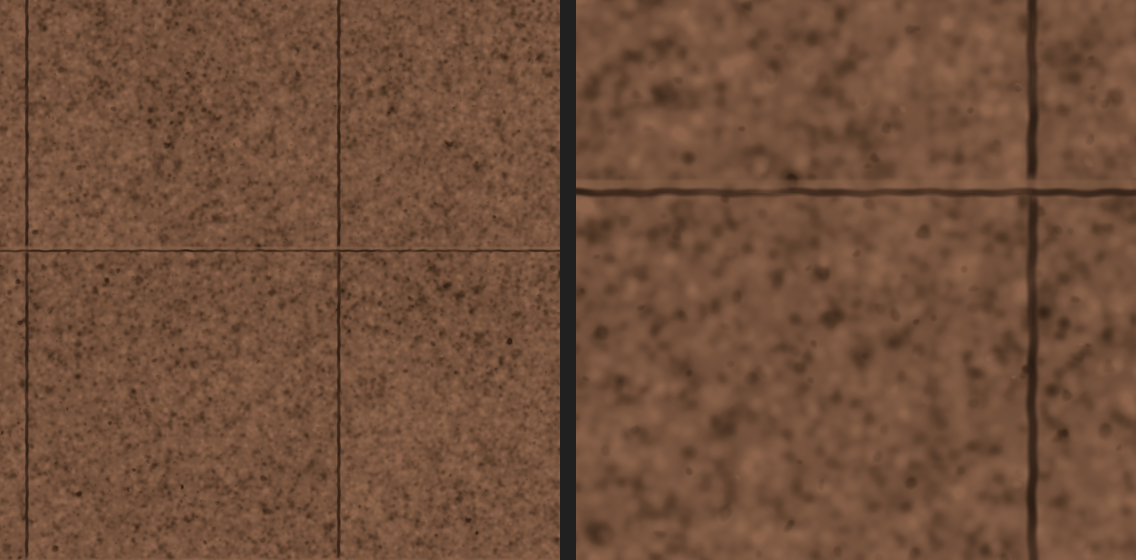
Left, the full canvas; right, a detail of the centre.
A three.js fragment shader for this texture:

```glsl
// Square brown clay tiles with dark pits, mottled grain and thin joints.
// Cellular splats at several scales give grain and pits; signed distances
// to a repeated grid give the dark upright joints and the lipped level ones.

varying vec2 vUv;

const float TILE_SIZE = 0.557;
const vec2 GRID_ORIGIN = vec2(0.048, 0.552);
const vec3 PIT_BROWN = vec3(0.27, 0.18, 0.12);
const vec3 CLAY_LIGHT = vec3(0.51, 0.36, 0.27);
const vec3 JOINT_DARK = vec3(0.19, 0.125, 0.085);
const vec3 LIP_LIGHT = vec3(0.54, 0.39, 0.29);

float hash(vec2 p) {
  vec3 q = fract(vec3(p.xyx) * 0.1031);
  q += dot(q, q.yzx + 33.33);
  return fract((q.x + q.y) * q.z);
}

vec2 cellPoint(vec2 cell) {
  return vec2(hash(cell + 17.3), hash(cell + 71.9));
}

// Signed cellular noise: one soft light or dark splat per cell
float grain(vec2 p) {
  vec2 base = floor(p);
  float sum = 0.0;
  for (int j = -1; j <= 1; j++) {
    for (int i = -1; i <= 1; i++) {
      vec2 cell = base + vec2(float(i), float(j));
      vec2 d = p - cell - cellPoint(cell);
      float falloff = max(1.0 - dot(d, d), 0.0);
      sum += (hash(cell + 5.7) * 2.0 - 1.0) * falloff * falloff;
    }
  }
  return sum;
}

// Scattered spots: a share of the cells holds one of varied size and depth
float spots(vec2 p, float share, float radius) {
  vec2 base = floor(p);
  float depth = 0.0;
  for (int j = -1; j <= 1; j++) {
    for (int i = -1; i <= 1; i++) {
      vec2 cell = base + vec2(float(i), float(j));
      float size = radius * mix(0.6, 1.3, hash(cell + 41.1));
      float d = length(p - cell - cellPoint(cell));
      float present = step(hash(cell + 9.2), share);
      float strength = mix(0.4, 1.0, hash(cell + 63.4));
      depth = max(depth, present * strength * (1.0 - smoothstep(size * 0.3, size, d)));
    }
  }
  return depth;
}

// Soft line mask around a signed distance
float line(float d, float inner, float outer) {
  return 1.0 - smoothstep(inner, outer, abs(d));
}

// Surface tone: 0 is pit brown, 1 is light clay
float claySurface(vec2 uv, vec2 local, vec2 tile) {
  vec2 p = uv + tile * 3.7 + 20.0;
  float patches = 0.6 * grain(p * 5.0) + 0.4 * grain(p * 13.0);
  float upperWear = smoothstep(0.35, 0.9, local.y) * (1.0 - 0.6 * local.x);
  float worn = clamp(0.4 + 0.5 * upperWear - 0.6 * patches, 0.0, 1.0);

  float coarse = grain(p * 78.0);
  float fine = grain(p * 155.0);
  float mottle = 0.22 * coarse + 0.22 * fine;
  mottle -= 0.5 * max(-mottle - 0.06, 0.0) * (0.5 + worn);

  // Slanted relief, strongest on the rougher right-hand tiles
  float relief = grain(p * 110.0) - grain((p + vec2(0.003, -0.003)) * 110.0);
  float rough = smoothstep(0.45, 1.0, uv.x) * (0.6 + 0.4 * patches);

  vec2 bent = p + 0.002 * vec2(coarse, fine);
  float pits = spots(bent * 24.0, 0.16, 0.17);
  float specks = spots(bent * 58.0, 0.12 + 0.2 * worn, 0.25);
  float glints = spots(bent * 70.0 + 8.0, 0.04 + 0.06 * rough, 0.22);

  float tone = 0.89 + 0.03 * (hash(tile + 30.0) - 0.5);
  tone += mottle - 0.17 * worn + 0.1 * rough * relief;
  tone += 0.22 * glints - 0.36 * specks - 0.75 * pits;
  return clamp(tone, -0.25, 1.2);
}

void main() {
  vec2 grid = (vUv - GRID_ORIGIN) / TILE_SIZE;
  vec2 tile = floor(grid);
  vec2 local = fract(grid);
  vec2 joint = (fract(grid + 0.5) - 0.5) * TILE_SIZE;

  vec3 color = mix(PIT_BROWN, CLAY_LIGHT, claySurface(vUv, local, tile));

  // Slight wobble and uneven depth along the joints
  vec2 wobble = 0.0004 * (sin(vUv.yx * 91.0) + sin(vUv.yx * 237.0 + 1.3));
  vec2 wear = vec2(grain(vec2(3.0, vUv.y * 70.0 + 40.0)),
                   grain(vec2(vUv.x * 70.0 + 40.0, 9.0)));

  // Upright joint, partly filled where it meets the level one
  float filled = line(joint.y - 0.003, 0.003, 0.011);
  float upright = line(joint.x + wobble.x, 0.0008, 0.0046);
  color = mix(color, JOINT_DARK, upright * (0.86 + 0.2 * wear.x) * (1.0 - 0.65 * filled));

  // Level joint: light lip above a thin dark groove, deepest at its left end
  float lip = line(joint.y - 0.0052, 0.001, 0.004);
  float groove = line(joint.y + wobble.y, 0.0006, 0.0034);
  float leftDepth = 1.0 - smoothstep(0.08, 0.16, local.x);
  color = mix(color, LIP_LIGHT, lip * (0.45 + 0.2 * wear.y));
  color = mix(color, JOINT_DARK, groove * clamp(0.66 + 0.2 * wear.y + 0.2 * leftDepth, 0.0, 1.0));

  gl_FragColor = vec4(color, 1.0);
}
```
